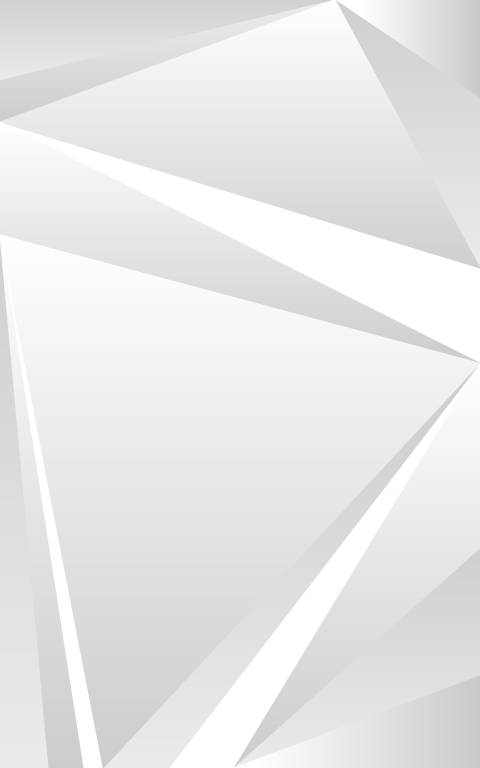
Write a Shadertoy shader that draws this background.

```glsl
// Pale folded-paper background: large triangular facets over white.
// Each facet is a distance-based triangle filled with a linear grey ramp;
// facets overlap by half a pixel so that shared edges show no seams.

// Signed distance in pixels to the line a-b, positive on its left
float edgeDistance(vec2 p, vec2 a, vec2 b) {
    vec2 dir = normalize(b - a);
    return dir.x * (p.y - a.y) - dir.y * (p.x - a.x);
}

// Linear grey ramp between two positions
float ramp(float pos, float start, float end, float first, float last) {
    return mix(first, last, clamp((pos - start) / (end - start), 0.0, 1.0));
}

// Blends a triangle with corners in canvas units over the current shade
void facet(inout float shade, vec2 uv, vec2 a, vec2 b, vec2 c, float fill) {
    vec2 size = iResolution.xy;
    vec2 p = uv * size;
    a *= size;
    b *= size;
    c *= size;
    float side = sign(edgeDistance(c, a, b));
    float inside = min(side * edgeDistance(p, a, b),
                   min(side * edgeDistance(p, b, c),
                       side * edgeDistance(p, c, a)));
    shade = mix(shade, fill, clamp(inside + 1.0, 0.0, 1.0));
}

void mainImage(out vec4 fragColor, in vec2 fragCoord) {
    vec2 uv = fragCoord / iResolution.xy;
    float x = uv.x, y = uv.y;
    float shade = 1.0;

    // Corners where several facets meet
    vec2 apex = vec2(0.698, 1.0);
    vec2 leftHigh = vec2(0.0, 0.841);
    vec2 leftMid = vec2(0.0, 0.694);
    vec2 rightMid = vec2(1.0, 0.527);
    vec2 foot = vec2(0.215, 0.0);
    vec2 rightFoot = vec2(0.488, 0.0);

    // Upper left folds
    facet(shade, uv, vec2(0.0, 1.0), apex, vec2(0.0, 0.895),
          ramp(y, 1.0, 0.895, 0.82, 0.92));
    facet(shade, uv, vec2(0.0, 0.895), apex, leftHigh,
          ramp(y, 1.0, 0.841, 0.93, 0.80));

    // Upper right folds
    facet(shade, uv, apex, vec2(1.0), vec2(1.0, 0.872),
          ramp(x, 0.75, 1.0, 1.0, 0.79));
    facet(shade, uv, apex, vec2(1.0, 0.872), vec2(1.0, 0.651),
          ramp(y, 1.0, 0.651, 0.81, 0.92));

    // Large upper facet and the fold below it
    facet(shade, uv, leftHigh, apex, vec2(1.0, 0.651),
          ramp(y, 1.0, 0.651, 1.0, 0.81));
    facet(shade, uv, leftHigh, rightMid, leftMid,
          ramp(y, 0.841, 0.527, 1.0, 0.80));

    // Narrow folds along the left
    facet(shade, uv, leftMid, vec2(0.0), vec2(0.102, 0.0),
          ramp(y, 0.694, 0.0, 0.81, 0.92));
    facet(shade, uv, leftMid, vec2(0.102, 0.0), vec2(0.173, 0.0),
          ramp(y, 0.694, 0.0, 1.0, 0.80));

    // Lower right folds
    facet(shade, uv, rightMid, foot, vec2(0.352, 0.0),
          ramp(y, 0.527, 0.0, 0.80, 0.92));
    facet(shade, uv, rightMid, rightFoot, vec2(1.0, 0.285),
          ramp(y, 0.527, 0.0, 1.0, 0.80));
    facet(shade, uv, vec2(1.0, 0.285), rightFoot, vec2(1.0, 0.12),
          ramp(y, 0.285, 0.0, 0.81, 0.92));
    facet(shade, uv, vec2(1.0, 0.12), rightFoot, vec2(1.0, 0.0),
          ramp(x, 0.53, 1.0, 1.0, 0.79));

    // Large central facet
    facet(shade, uv, leftMid, rightMid, foot,
          ramp(y, 0.694, 0.0, 1.0, 0.80));

    fragColor = vec4(vec3(shade), 1.0);
}
```
